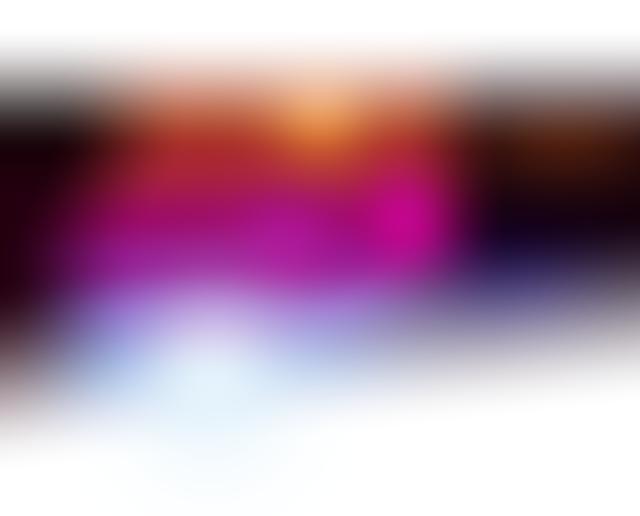
Write a Shadertoy shader that draws this background.

```glsl
// Soft blurred band of orange, crimson, magenta and violet light between white fades.
#define TOP_FADE vec2(0.70, 0.95)
#define BOTTOM_START vec2(0.458, 0.595)
#define BOTTOM_DEPTH 0.38
#define LEFT_EDGE vec2(0.11, 0.19)
#define LEFT_SOFTNESS 0.11
#define RIGHT_START vec2(0.45, 0.62)
#define RIGHT_END 0.80

const vec3 WHITE = vec3(1.0);

// Elliptical falloff: 1 at the centre, fading smoothly outward.
float glow(vec2 p, vec2 centre, vec2 radius) {
    vec2 d = (p - centre) / radius;
    return exp(-dot(d, d));
}

// Vertical colour sequence of the bright core, from bottom to top.
vec3 coreRamp(float y) {
    const vec3 blue = vec3(0.12, 0.35, 0.76);
    const vec3 lavender = vec3(0.46, 0.31, 0.76);
    const vec3 purple = vec3(0.57, 0.09, 0.56);
    const vec3 magenta = vec3(0.61, 0.03, 0.40);
    const vec3 red = vec3(0.66, 0.14, 0.22);
    const vec3 orange = vec3(0.66, 0.22, 0.08);
    vec3 color = mix(blue, lavender, smoothstep(0.25, 0.42, y));
    color = mix(color, purple, smoothstep(0.38, 0.50, y));
    color = mix(color, magenta, smoothstep(0.49, 0.585, y));
    color = mix(color, red, smoothstep(0.56, 0.68, y));
    return mix(color, orange, smoothstep(0.65, 0.80, y));
}

// Horizontal extent of the core; its edges lean with height.
float coreMask(vec2 p) {
    float left = mix(LEFT_EDGE.x, LEFT_EDGE.y, smoothstep(0.50, 0.75, p.y));
    float right = mix(RIGHT_START.x, RIGHT_START.y, smoothstep(0.30, 0.55, p.y));
    return smoothstep(left - LEFT_SOFTNESS, left + LEFT_SOFTNESS, p.x)
         * (1.0 - smoothstep(right, RIGHT_END, p.x));
}

// Dark surroundings with faint brown and violet light on the right.
vec3 darkBand(vec2 p) {
    const vec3 wine = vec3(0.14, 0.00, 0.06);
    const vec3 soot = vec3(0.06, 0.01, 0.01);
    const vec3 night = vec3(0.07, 0.00, 0.04);
    const vec3 brown = vec3(0.34, 0.13, 0.05);
    const vec3 violet = vec3(0.07, 0.01, 0.31);
    vec3 color = mix(wine, soot, smoothstep(0.60, 0.80, p.y));
    color = mix(color, night, smoothstep(0.30, 0.90, p.x));
    color = mix(color, brown, 0.85 * glow(p, vec2(0.88, 0.735), vec2(0.15, 0.10)));
    return mix(color, violet, glow(p, vec2(0.80, 0.41), vec2(0.16, 0.13)));
}

void mainImage(out vec4 fragColor, in vec2 fragCoord) {
    const vec3 peach = vec3(0.90, 0.52, 0.20);
    const vec3 fuchsia = vec3(0.78, 0.02, 0.57);
    const vec3 orchid = vec3(0.70, 0.08, 0.62);
    const vec3 lilac = vec3(0.94, 0.85, 0.95);
    const vec3 ice = vec3(0.90, 0.96, 0.99);
    vec2 p = fragCoord / iResolution.xy;

    // Core over the dark band, with local highlights.
    vec3 color = mix(darkBand(p), coreRamp(p.y), coreMask(p));
    color = mix(color, orchid, 0.75 * glow(p, vec2(0.45, 0.535), vec2(0.08, 0.09)));
    color = mix(color, fuchsia, 0.90 * glow(p, vec2(0.63, 0.575), vec2(0.06, 0.085)));
    color = mix(color, peach, 0.95 * glow(p, vec2(0.50, 0.79), vec2(0.08, 0.10)));

    // White fades; the lower one rises toward the right.
    float start = mix(BOTTOM_START.x, BOTTOM_START.y, p.x);
    float bottomFade = 1.0 - smoothstep(start - BOTTOM_DEPTH, start, p.y);
    color = mix(color, WHITE, smoothstep(TOP_FADE.x, TOP_FADE.y, p.y));
    color = mix(color, WHITE, bottomFade);

    // Pale bloom below the core.
    vec3 bloom = mix(ice, lilac, smoothstep(0.26, 0.40, p.y));
    color = mix(color, bloom, 0.95 * glow(p, vec2(0.33, 0.26), vec2(0.125, 0.17)));

    fragColor = vec4(color, 1.0);
}
```
